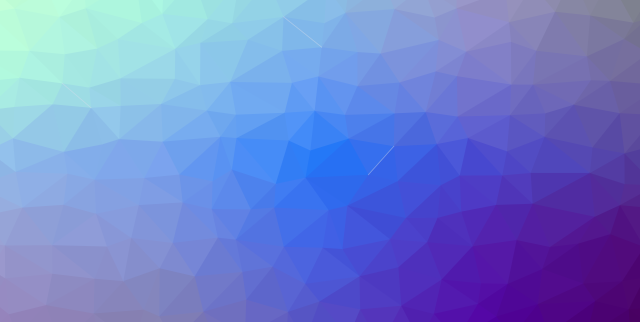
A WebGL 2 fragment shader for this background:

```glsl
#version 300 es
precision highp float;
// Low-poly backdrop: a jittered grid of quads, each split along its shorter
// diagonal, with every triangle filled flat from a smooth two-way gradient
// taken at its centroid. A few diagonals shine through as thin pale seams.

uniform vec2 u_resolution;
out vec4 fragColor;

const vec2 CELL = vec2(0.1166, 0.101);   // in canvas heights
const vec2 ORIGIN = vec2(0.99, 0.549);

vec2 hash2(vec2 id) {
    vec3 q = fract(id.xyx * vec3(0.1031, 0.1030, 0.0973) + 0.37);
    q += dot(q, q.yzx + 33.33);
    return fract((q.xx + q.yz) * q.zy);
}

vec2 meshVertex(vec2 id) {
    vec2 jitter = (hash2(id) - 0.5) * vec2(0.76, 0.54);
    return ORIGIN + (id + jitter) * CELL;
}

// Five evenly spaced stops; t runs from 0 to 4
vec3 ramp(float t, vec3 a, vec3 b, vec3 c, vec3 d, vec3 e) {
    vec3 color = mix(a, b, clamp(t, 0.0, 1.0));
    color = mix(color, c, clamp(t - 1.0, 0.0, 1.0));
    color = mix(color, d, clamp(t - 2.0, 0.0, 1.0));
    return mix(color, e, clamp(t - 3.0, 0.0, 1.0));
}

// Mint at upper left, blue in the centre, violet at lower right
vec3 gradient(vec2 uv) {
    vec2 t = clamp(uv, 0.0, 1.0) * 4.0;
    vec3 top = ramp(t.x, vec3(0.76, 1.0, 0.84), vec3(0.66, 0.96, 0.88),
        vec3(0.54, 0.76, 0.91), vec3(0.60, 0.58, 0.78), vec3(0.49, 0.50, 0.55));
    vec3 upper = ramp(t.x, vec3(0.68, 0.97, 0.87), vec3(0.59, 0.82, 0.91),
        vec3(0.42, 0.62, 0.95), vec3(0.48, 0.48, 0.80), vec3(0.43, 0.39, 0.61));
    vec3 middle = ramp(t.x, vec3(0.56, 0.73, 0.92), vec3(0.48, 0.64, 0.93),
        vec3(0.13, 0.47, 0.98), vec3(0.29, 0.29, 0.82), vec3(0.33, 0.25, 0.62));
    vec3 lower = ramp(t.x, vec3(0.60, 0.62, 0.82), vec3(0.51, 0.57, 0.84),
        vec3(0.25, 0.38, 0.90), vec3(0.33, 0.12, 0.68), vec3(0.32, 0.04, 0.48));
    vec3 bottom = ramp(t.x, vec3(0.58, 0.51, 0.73), vec3(0.52, 0.51, 0.70),
        vec3(0.33, 0.32, 0.78), vec3(0.32, 0.01, 0.64), vec3(0.28, 0.0, 0.38));
    return ramp(t.y, bottom, lower, middle, upper, top);
}

// Signed distance to the line a-b, positive on its left
float leftOf(vec2 p, vec2 a, vec2 b) {
    vec2 e = b - a, r = p - a;
    return (e.x * r.y - e.y * r.x) / length(e);
}

float segmentDistance(vec2 p, vec2 a, vec2 b) {
    vec2 e = b - a;
    return length(p - a - e * clamp(dot(p - a, e) / dot(e, e), 0.0, 1.0));
}

// Flat colour in rgb, antialiased coverage in a (premultiplied)
vec4 facet(vec2 p, vec2 a, vec2 b, vec2 c, float pixel, float aspect) {
    float inside = min(leftOf(p, a, b), min(leftOf(p, b, c), leftOf(p, c, a)));
    float cover = clamp(inside / pixel + 0.5, 0.0, 1.0);
    if (cover <= 0.0) return vec4(0.0);
    vec2 center = (a + b + c) / 3.0;
    float tint = (hash2(floor(center * 500.0)).x - 0.5) * 0.02;
    return vec4(gradient(center / vec2(aspect, 1.0)) + tint, 1.0) * cover;
}

void main() {
    float pixel = 1.0 / u_resolution.y;
    float aspect = u_resolution.x * pixel;
    vec2 p = gl_FragCoord.xy * pixel;
    vec2 home = floor((p - ORIGIN) / CELL);

    vec4 sum = vec4(0.0);
    float seam = 0.0;
    for (int j = -1; j <= 1; j++) {
        for (int i = -1; i <= 1; i++) {
            vec2 id = home + vec2(i, j);
            vec2 a = meshVertex(id);
            vec2 b = meshVertex(id + vec2(1.0, 0.0));
            vec2 c = meshVertex(id + vec2(1.0, 1.0));
            vec2 d = meshVertex(id + vec2(0.0, 1.0));

            // Turn the quad so that a-c is the shorter diagonal
            if (distance(b, d) < distance(a, c)) {
                vec2 first = a;
                a = b; b = c; c = d; d = first;
            }
            sum += facet(p, a, b, c, pixel, aspect);
            sum += facet(p, a, c, d, pixel, aspect);

            // Occasional pale seam
            float chosen = step(0.96, hash2(id + 71.0).y);
            float line = 1.0 - smoothstep(0.0, 0.0015 + pixel * 0.5, segmentDistance(p, a, c));
            seam = max(seam, chosen * line);
        }
    }
    vec3 color = sum.a > 0.01 ? sum.rgb / sum.a : gradient(p / vec2(aspect, 1.0));
    fragColor = vec4(clamp(mix(color, vec3(0.85, 0.87, 0.92), seam * 0.35), 0.0, 1.0), 1.0);
}
```
